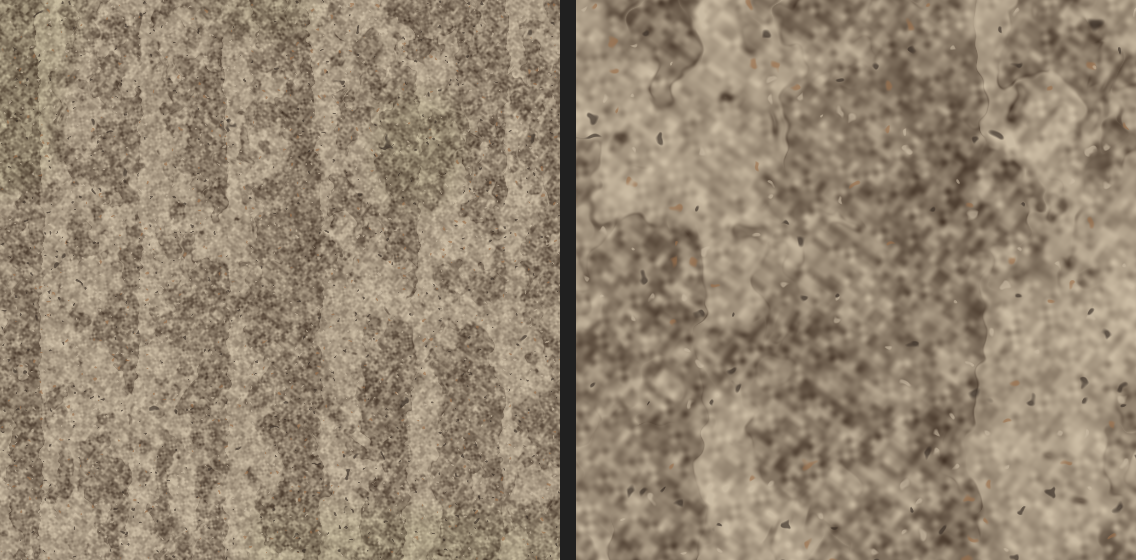
Left: the whole. Right: its middle third, enlarged.
Reproduce this texture procedurally as a Shadertoy shader.

```glsl
const vec3 SHADOW = vec3(0.39, 0.33, 0.27);
const vec3 PALE   = vec3(0.73, 0.67, 0.58);
const vec3 RUST   = vec3(0.62, 0.44, 0.29);
const vec3 PIT    = vec3(0.22, 0.18, 0.15);
const vec3 CHIP   = vec3(0.80, 0.74, 0.65);
const vec3 MOSS   = vec3(0.985, 1.0, 0.97);

const float BANDS       = 6.0;   // vertical ridges across the canvas
const float BAND_SHIFT  = 0.40;
const float BAND_WOBBLE = 0.28;
const float LIGHT_TONE  = 0.85;  // positions between SHADOW and PALE
const float DARK_TONE   = 0.40;
const float LIGHT_GRAIN = 0.52;
const float DARK_GRAIN  = 0.82;
const float CLUMP       = 0.30;
const float EDGE        = 0.07;  // softness of the stain outline
const mat2  TURN        = mat2(0.8, 0.6, -0.6, 0.8);

float hash(vec2 p) {
    return fract(sin(dot(p, vec2(127.1, 311.7))) * 43758.5453);
}

float noise(vec2 p) {
    vec2 i = floor(p), f = fract(p);
    f = f * f * (3.0 - 2.0 * f);
    return mix(mix(hash(i), hash(i + vec2(1, 0)), f.x),
               mix(hash(i + vec2(0, 1)), hash(i + vec2(1, 1)), f.x), f.y);
}

float fbm(vec2 p) {
    float sum = 0.0, amp = 0.5;
    for (int i = 0; i < 4; i++) {
        sum += amp * noise(p);
        p = TURN * p * 2.03 + 17.3;
        amp *= 0.55;
    }
    return sum / 1.01;
}

// Signed depth inside scattered round patches, in cell units
float patches(vec2 p, float seed, float chance) {
    vec2 cell = floor(p);
    float depth = -1.0;
    for (int y = -1; y <= 1; y++)
    for (int x = -1; x <= 1; x++) {
        vec2 id = cell + vec2(x, y);
        vec2 centre = id + vec2(hash(id + seed), hash(id + seed + 5.7));
        float radius = mix(0.2, 0.46, hash(id + seed + 9.1));
        if (hash(id + seed + 3.3) < chance)
            depth = max(depth, radius - length(p - centre));
    }
    return depth;
}

// Coverage of small isolated specks, one at most per cell
float specks(vec2 p, float seed, float chance) {
    vec2 id = floor(p);
    vec2 centre = 0.3 + 0.4 * vec2(hash(id + seed), hash(id + seed + 2.9));
    float radius = mix(0.15, 0.34, hash(id + seed + 6.1));
    float dist = length(fract(p) - centre);
    return step(hash(id + seed + 8.3), chance)
         * (1.0 - smoothstep(radius * 0.35, radius, dist));
}

void mainImage(out vec4 fragColor, in vec2 fragCoord) {
    vec2 uv = fragCoord / iResolution.y;
    vec2 turned = TURN * uv;
    vec2 warp = vec2(noise(turned * 42.0), noise(turned * 42.0 + 31.0)) - 0.5;
    vec2 fine = vec2(noise(turned * 110.0 + 7.0), noise(turned * 110.0 + 53.0)) - 0.5;
    vec2 rough = uv + 0.02 * warp + 0.011 * fine;
    vec2 grit = uv + 0.005 * vec2(noise(turned * 210.0), noise(turned * 210.0 + 19.0));

    // Ridges: darkening slowly to the right, then a crisp pale edge
    float ridge = uv.x * BANDS - BAND_SHIFT
                + BAND_WOBBLE * (noise(uv * vec2(4.0, 1.8) + 3.0) - 0.5)
                + 0.05 * warp.x + 0.05 * fine.x;
    float across = fract(ridge);
    float crest = smoothstep(0.95, 1.0, across);
    float ramp = smoothstep(0.1, 0.85, across) * (1.0 - crest);
    float strip = max(1.0 - smoothstep(0.02, 0.28, across), crest);
    float strength = noise(vec2(floor(ridge) * 7.3, uv.y * 3.2));
    float bias = ramp * mix(0.12, 0.48, strength) - 0.17 * strip - 0.14;

    // Stains: ragged field joined with rounded patches
    float field = 1.5 * (fbm(rough * vec2(21.0, 14.0)) - 0.5) + bias;
    float large = patches(rough * vec2(14.5, 12.0), 11.0, 0.42);
    float small = patches(rough * vec2(31.0, 27.0), 47.0, 0.34);
    float stain = max(field, max(large * 0.9, small * 0.6) + bias * 0.45);
    float mask = smoothstep(-EDGE, EDGE, stain);
    mask *= mix(0.65, 1.05, noise(uv * 24.0 + 71.0));

    // Pale crumbs show through the stains
    float crumbs = patches(rough * vec2(36.0, 32.0), 93.0, 0.26);
    mask *= 1.0 - 0.6 * smoothstep(-0.02, 0.16, crumbs);

    // Tone: stain, broad mottling, darker rims and sandy grain
    float grain = noise(turned * 240.0) - 0.5 + 0.8 * (noise(uv * 125.0 + 9.0) - 0.5);
    float rim = exp(-pow((stain - 0.04) / 0.04, 2.0));
    float tone = mix(LIGHT_TONE, DARK_TONE, mask);
    tone += 0.16 * (fbm(uv * vec2(11.0, 7.0) + 23.0) - 0.5);
    tone += CLUMP * (noise(turned * 62.0 + 37.0) - 0.5);
    tone += grain * mix(LIGHT_GRAIN, DARK_GRAIN, mask);
    tone -= 0.2 * rim * noise(uv * 34.0 + 15.0);
    tone -= 0.12 * ramp * strength * smoothstep(0.6, 0.95, across);
    vec3 color = mix(SHADOW, PALE, clamp(tone, -0.45, 1.2));
    color *= mix(vec3(1), MOSS, smoothstep(0.5, 0.85, noise(uv * 4.0 + 41.0)));

    // Mineral specks and open pits
    color = mix(color, RUST, 0.6 * specks(grit * 85.0, 13.0, 0.06));
    color = mix(color, CHIP, 0.6 * specks(grit * 100.0 + 0.4, 29.0, 0.07));
    color = mix(color, PIT, 0.65 * specks(grit * 95.0 + 0.7, 61.0, 0.06));
    color = mix(color, PIT, 0.65 * specks(rough * 52.0, 83.0, 0.03));

    fragColor = vec4(color, 1.0);
}
```
